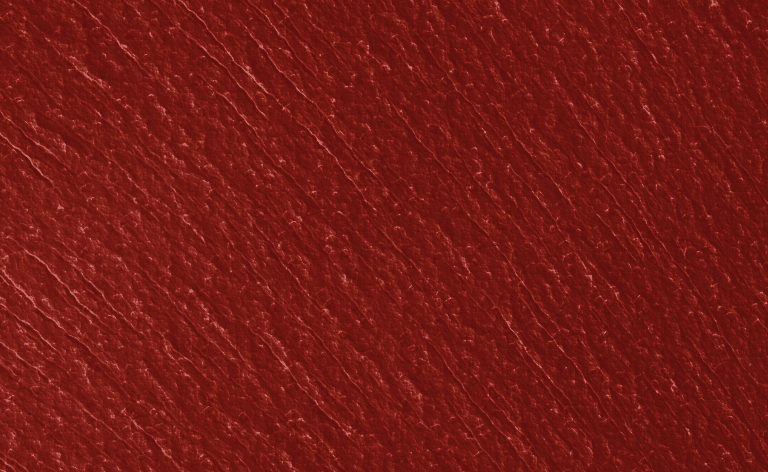
Reproduce this texture procedurally as a Shadertoy shader.

```glsl
const vec3 SHADOW = vec3(0.375, 0.068, 0.052);
const vec3 BASE   = vec3(0.45, 0.090, 0.070);
const vec3 LIT    = vec3(0.54, 0.140, 0.108);
const vec3 SHEEN  = vec3(0.63, 0.225, 0.200);
const vec3 GLINT  = vec3(0.77, 0.410, 0.400);
const vec2 LIGHT_DIR = vec2(0.74, 0.67);

vec2 hash2(vec2 cell) {
    vec3 q = fract(cell.xyx * vec3(0.1031, 0.1030, 0.0973));
    q += dot(q, q.yzx + 33.33);
    return fract((q.xx + q.yz) * q.zy);
}

// Slope of rounded cellular bumps along the light direction
float bumpSlope(vec2 p, vec2 light, float crispness) {
    vec2 cell = floor(p), sum = vec2(0.0);
    float total = 1e-5;
    for (int j = -1; j <= 1; j++)
    for (int i = -1; i <= 1; i++) {
        vec2 id = cell + vec2(i, j);
        vec2 away = p - id - hash2(id);
        float w = exp(-crispness * dot(away, away));
        sum += away * w;
        total += w;
    }
    return 2.0 * dot(sum / total, light);
}

// Rims of small pits: bright crescents towards the light, dark opposite
float pitRims(vec2 p, vec2 light) {
    vec2 cell = floor(p);
    float rims = 0.0;
    for (int j = -1; j <= 1; j++)
    for (int i = -1; i <= 1; i++) {
        vec2 id = cell + vec2(i, j), kind = hash2(id + 23.0);
        vec2 away = p - id - 0.1 - 0.8 * hash2(id + 11.0);
        float r = length(away), turn = (kind.x - 0.5) * 2.6;
        vec2 facing = light * cos(turn) + vec2(-light.y, light.x) * sin(turn);
        float edge = (r - mix(0.15, 0.36, kind.y)) / 0.078;
        rims += exp(-edge * edge) * dot(away / (r + 0.02), facing) * mix(0.3, 1.0, kind.x);
    }
    return rims;
}

// Layered sines bend the grid so that grains look irregular
vec2 warp(vec2 p, float freq, float amount) {
    vec2 a = sin(p.yx * freq + vec2(0.3, 1.9));
    return p + amount * (a + 0.6 * sin((p + p.yx * vec2(0.6, -0.7)) * freq * 1.9 + a * 1.5));
}

// Scattered tapering wrinkles: x is the bright lip, y the shaded side
vec2 creases(vec2 flow, vec2 size, float seed) {
    vec2 cell = floor(flow / size), result = vec2(0.0);
    for (int j = -1; j <= 1; j++)
    for (int i = -1; i <= 1; i++) {
        vec2 id = cell + vec2(i, j);
        vec2 kind = hash2(id + seed + 57.0);
        vec2 d = flow - (id + 0.15 + 0.7 * hash2(id + seed)) * size;
        float phase = 6.283 * kind.x;
        d.y += 0.0040 * sin(flow.x * 23.0 + phase)
             + 0.0015 * sin(flow.x * 83.0 + phase * 3.0)
             + 0.0009 * sin(flow.x * 210.0 + phase * 5.0);
        float taper = 1.0 - smoothstep(0.3, 1.0, abs(d.x) / (size.x * mix(0.4, 0.95, kind.x)));
        float strength = taper * mix(0.12, 1.0, kind.y * kind.y);
        float lip = d.y / 0.0019, fold = (d.y + 0.0050) / 0.0036;
        result = max(result, strength * vec2(exp(-lip * lip), exp(-fold * fold)));
    }
    return result;
}

vec3 leatherColor(float tone) {
    float t = clamp(tone, 0.0, 1.0) * 4.0;
    vec3 c = mix(SHADOW, BASE, clamp(t, 0.0, 1.0));
    c = mix(c, LIT, clamp(t - 1.0, 0.0, 1.0));
    c = mix(c, SHEEN, clamp(t - 2.0, 0.0, 1.0));
    return mix(c, GLINT, clamp(t - 3.0, 0.0, 1.0));
}

void mainImage(out vec4 fragColor, in vec2 fragCoord) {
    vec2 p = fragCoord / iResolution.y;

    // Flow coordinates: along and across the wrinkles, steeper to the right
    vec2 flow = vec2(0.75 * p.x - 0.65 * p.y,
                     0.70 * (p.y + 0.85 * p.x + 0.2 * p.x * p.x));
    vec2 bent = warp(flow, 47.0, 0.0035);

    // Grain from long folds down to fine pores
    float folds   = bumpSlope(bent * vec2(9.0, 25.0), vec2(0.1, 1.0), 7.0);
    float pebbles = bumpSlope(bent * vec2(30.0, 42.0), vec2(0.35, 0.94), 7.0);
    float grit    = bumpSlope(warp(p, 130.0, 0.0018) * 86.0, LIGHT_DIR, 9.0);
    float pores   = bumpSlope(p * 165.0 + 9.0, LIGHT_DIR, 14.0);
    float rims    = pitRims(warp(p, 75.0, 0.0045) * 36.0, vec2(0.45, 0.89));
    float relief = 0.34 * folds + 0.48 * pebbles + 0.40 * grit + 0.36 * pores;

    // Wrinkles of two sizes, stronger on the left
    vec2 wrinkle = max(creases(flow, vec2(0.29, 0.046), 3.0),
                       0.5 * creases(flow, vec2(0.15, 0.034), 91.0));
    float depth = mix(1.25, 0.85, smoothstep(0.1, 1.4, p.x));

    // Broad uneven illumination
    vec2 toGlow = (p - vec2(0.05, 0.36)) * vec2(1.5, 2.0);
    float glow = 0.17 * exp(-dot(toGlow, toGlow))
               - 0.05 * smoothstep(0.7, 1.6, p.x - 0.4 * p.y)
               + 0.020 * sin(p.x * 7.0 + 2.0 * sin(p.y * 6.0));

    float gloss = max(relief, 0.0);
    float tone = 0.185 + glow + 0.20 * relief + 0.28 * gloss * gloss;
    tone += max(rims, 0.0) * (0.50 + 0.45 * relief) + 0.20 * min(rims, 0.0);
    tone += depth * (wrinkle.x * (0.62 + 0.15 * relief) - 0.25 * wrinkle.y);
    fragColor = vec4(leatherColor(tone), 1.0);
}
```
